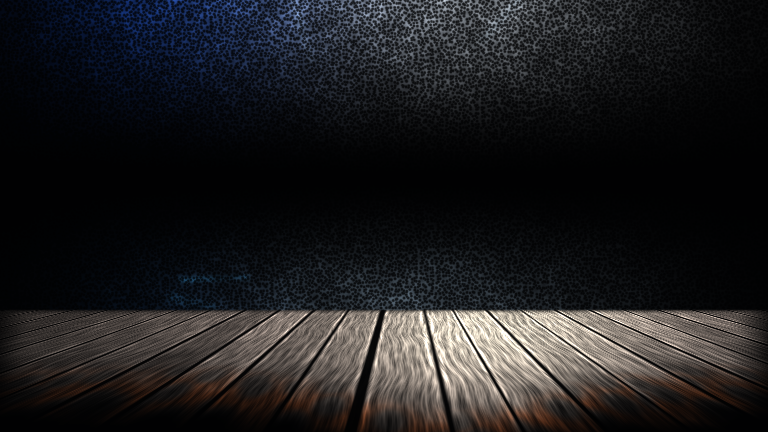
Give the GLSL for this background, as a WebGL 2 fragment shader.

```glsl
#version 300 es
precision highp float;
// A dim plank floor in perspective before a dark, speckled wall lit from above.
uniform vec2 u_resolution;
out vec4 fragColor;

vec2 hash2(vec2 p) {
    vec3 q = fract(p.xyx * vec3(0.1031, 0.1030, 0.0973));
    q += dot(q, q.yzx + 33.33);
    return fract((q.xx + q.yz) * q.zy);
}

// Distance to the nearest scattered point.
float cellular(vec2 p) {
    vec2 cell = floor(p), f = fract(p);
    float nearest = 2.0;
    for (int j = -1; j <= 1; j++)
        for (int i = -1; i <= 1; i++) {
            vec2 o = vec2(i, j);
            vec2 d = o + hash2(cell + o + 80.0) - f;
            nearest = min(nearest, dot(d, d));
        }
    return sqrt(nearest);
}

// Soft bell curve of the given centre and width.
float bell(float x, float centre, float width) {
    float d = (x - centre) / width;
    return exp(-d * d);
}

// Soft streak along the segment a-b.
float streak(vec2 p, vec2 a, vec2 b, float width) {
    vec2 ab = b - a;
    float t = clamp(dot(p - a, ab) / dot(ab, ab), 0.0, 1.0);
    return bell(length(p - a - ab * t), 0.0, width);
}

vec3 wall(vec2 p) {
    // Plaster: fine speckle over broad stains.
    float fine = smoothstep(0.15, 0.75, cellular(p * 135.0));
    float coarse = cellular(p * 58.0 + 7.0);
    float stain = cellular(p * 9.0 + 0.3 * sin(p.yx * 23.0));
    float plaster = (0.3 + 1.1 * fine) * (0.65 + 0.6 * coarse) * (0.75 + 0.5 * stain);

    // Overhead light, its blue left flank, and the glow above the floor.
    float top = pow(smoothstep(0.58, 1.06, p.y), 1.3);
    float low = pow(smoothstep(0.60, 0.26, p.y), 1.5);
    vec3 light = vec3(0.46, 0.48, 0.50) * top * bell(p.x, 1.02, 0.45);
    light += vec3(0.02, 0.11, 0.32) * top * bell(p.x, 0.43, 0.33);
    light += vec3(0.18, 0.21, 0.235) * low * bell(p.x, 0.96, 0.44);
    light += vec3(0.0, 0.025, 0.06) * low * bell(p.x, 0.42, 0.25);

    // Scrapes in the plaster.
    float scrape = streak(p, vec2(0.68, 1.0), vec2(0.72, 0.86), 0.009);
    scrape += streak(p, vec2(1.20, 1.0), vec2(1.12, 0.91), 0.010);
    light += 0.13 * vec3(0.75, 0.9, 1.0) * scrape * top;
    float scuff = streak(p, vec2(0.42, 0.352), vec2(0.57, 0.358), 0.007);
    scuff += 0.5 * streak(p, vec2(0.40, 0.31), vec2(0.49, 0.29), 0.012);
    light += vec3(0.04, 0.12, 0.17) * scuff * (0.4 + stain);
    return light * plaster;
}

vec3 planks(vec2 p) {
    // Perspective: across runs over the boards, away runs into the distance.
    float depth = 0.472 - p.y;
    float across = (p.x - 0.9375) / depth;
    float away = 1.0 / depth;
    float board = (across + 0.268) / 0.42 - 0.22 * bell(across, 0.3, 0.2);
    float id = floor(board);
    vec2 seed = hash2(vec2(id + 40.0, 3.0));

    // Wood grain: stretched cells and wavy rings, shifted for each board.
    float bend = across + 0.025 * sin(away * 3.0 + seed.x * 6.3) + 0.01 * sin(away * 8.0 + id);
    float fibre = cellular(vec2(bend * 34.0, away * 2.2 + seed.y * 20.0));
    float hair = cellular(vec2(bend * 75.0, away * 5.0 + seed.x * 20.0));
    float ring = 0.5 + 0.5 * sin(bend * 75.0 + 3.0 * sin(away * 1.7 + seed.y * 6.3));
    float grain = 0.45 + 0.55 * fibre + 0.45 * hair + 0.2 * ring;
    float wear = cellular(vec2(across * 4.0, away * 2.5) + seed * 9.0);

    // Pool of light right of the middle, fading towards the viewer.
    float reach = p.y + 0.10 * bell(p.x, 1.05, 0.32) + 0.05 * (wear - 0.5);
    float fade = smoothstep(0.01, 0.23, reach);
    float pool = bell(p.x, 1.14, 0.36) * bell(p.y, 0.25, 0.17);
    float light = 0.13 + 0.21 * bell(p.x, 0.85, 0.65) + 0.12 * bell(p.x, 1.6, 0.3) + 0.46 * pool;
    light *= 0.85 + 0.3 * seed.x;
    vec3 wood = mix(vec3(1.0, 0.90, 0.84), vec3(1.0, 0.95, 0.86), pool);
    float rust = (1.0 - smoothstep(0.25, 0.85, fade)) * smoothstep(0.2, 0.6, wear);
    wood = mix(wood, vec3(1.5, 0.68, 0.27), 0.8 * rust);
    float contrast = mix(1.9, 1.1, fade);
    vec3 color = wood * light * fade * pow(grain, contrast) * 1.15;

    // Dark seams with a thin lit edge; the middle one gapes.
    float seam = floor(board + 0.5);
    float gap = abs(board - seam);
    float width = seam == 0.0 ? 0.075 : 0.022 + 0.026 * hash2(vec2(seam + 50.0, 9.0)).x;
    float blur = 1.3 / (u_resolution.y * depth * 0.42);
    color *= 1.0 + 0.5 * bell(gap, width + 0.05, 0.03);
    color *= mix(0.04, 1.0, smoothstep(width - blur, width + blur, gap));

    // Darkened side margins.
    float side = min(p.x, u_resolution.x / u_resolution.y - p.x);
    return color * smoothstep(-0.05, 0.09, side);
}

void main() {
    vec2 p = gl_FragCoord.xy / u_resolution.y;
    float horizon = 0.282;
    float edge = 1.2 / u_resolution.y;
    vec3 floorColor = planks(vec2(p.x, min(p.y, 0.29)));
    floorColor *= 1.0 - 0.45 * bell(p.y, horizon, 0.006);
    vec3 color = mix(floorColor, wall(p), smoothstep(horizon - edge, horizon + edge, p.y));
    fragColor = vec4(clamp(color + vec3(0.004, 0.005, 0.008), 0.0, 1.0), 1.0);
}
```
